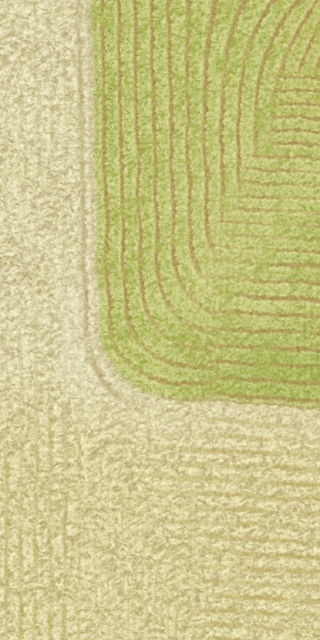
Reproduce this texture procedurally as a WebGL 1 fragment shader.

```glsl
precision highp float;
// Aerial view of a mown green field with curved furrows, bordered by pale straw.
uniform vec2 u_resolution;

const float ROW = 0.0522;    // furrow spacing in the green field
const float SWATH = 0.0455;  // swath spacing in the straw

vec2 gradientAt(vec2 cell) {
  float h = fract(sin(dot(cell, vec2(127.1, 311.7))) * 43758.5);
  return vec2(cos(h * 6.2832), sin(h * 6.2832));
}

float gradientNoise(vec2 p) {
  vec2 i = floor(p), f = fract(p);
  vec2 w = f * f * f * (f * (f * 6.0 - 15.0) + 10.0);
  float a = dot(gradientAt(i), f);
  float b = dot(gradientAt(i + vec2(1, 0)), f - vec2(1, 0));
  float c = dot(gradientAt(i + vec2(0, 1)), f - vec2(0, 1));
  float d = dot(gradientAt(i + vec2(1, 1)), f - vec2(1, 1));
  return 1.4 * mix(mix(a, b, w.x), mix(c, d, w.x), w.y);
}

float fbm(vec2 p) {
  float sum = 0.0, amp = 0.6;
  for (int i = 0; i < 4; i++) {
    sum += amp * gradientNoise(p);
    p = mat2(1.6, 1.2, -1.2, 1.6) * p + 7.3;
    amp *= 0.65;
  }
  return sum;
}

// Minimum with a rounded corner of blend size k.
float roundMin(float a, float b, float k) {
  float h = max(k - abs(a - b), 0.0) / k;
  return min(a, b) - 0.25 * k * h * h;
}

// Soft line at the middle of every unit interval.
float rowLine(float t, float halfWidth) {
  return 1.0 - smoothstep(halfWidth * 0.15, halfWidth, abs(fract(t) - 0.5));
}

float band(float x, float centre, float width) {
  return 1.0 - smoothstep(0.0, width, abs(x - centre));
}

// Green crop: a = distance from the left edge, b = from the lower edge.
vec3 greenField(vec2 p, float a, float b, float clumps, float grain) {
  float lift = max(p.y - 1.55, 0.0);
  float bend = 0.75 * lift * lift * smoothstep(0.5, 1.0, p.x);
  float across = b - 0.018 + 0.25 * max(b - 0.45, 0.0);
  float bent = roundMin(a - bend, across, 0.22) / ROW - 0.13;
  float level = across / ROW + 0.5;

  // Seam where the upright furrows meet the level ones.
  float seamX = mix(0.66, 0.86, smoothstep(1.12, 1.75, p.y));
  float levelMask = smoothstep(-0.04, 0.04, p.x - seamX + 0.05 * clumps)
                  * smoothstep(1.80, 1.75, p.y);
  float t = mix(bent, level, step(0.5, levelMask));
  float furrow = mix(rowLine(bent, 0.19), rowLine(level, 0.2), levelMask);
  float worn = smoothstep(-0.6, 0.1, clumps + 0.7 * grain + 0.1);
  float cornerFade = 1.0 - 0.6 * band(a - b, 0.0, 0.2);

  vec3 col = mix(vec3(0.68, 0.71, 0.35), vec3(0.82, 0.83, 0.55),
                 smoothstep(-0.45, 0.5, grain + 0.4 * clumps));
  float paleHeart = band(length((p - vec2(0.70, 1.32)) * vec2(1.0, 0.6)), 0.0, 0.32);
  col = mix(col, vec3(0.82, 0.81, 0.55), 0.4 * paleHeart);
  float yellow = smoothstep(0.8, 1.0, p.x) * smoothstep(1.4, 1.75, p.y);
  col = mix(col, vec3(0.76, 0.73, 0.40), 0.4 * yellow);

  // Shaded tufts between the furrows and pale ridges beside them.
  float tufts = smoothstep(0.1, 0.45, grain) * rowLine(t + 0.5, 0.42);
  float tuftArea = 0.35 + 0.5 * smoothstep(0.6, 0.3, p.x) * smoothstep(1.1, 1.7, p.y);
  col = mix(col, vec3(0.50, 0.58, 0.24), tufts * tuftArea);
  col = mix(col, vec3(0.84, 0.83, 0.58), 0.4 * rowLine(t + 0.22, 0.2) * worn);
  col = mix(col, vec3(0.60, 0.67, 0.30), 0.4 * band(b, 0.1, 0.2) * smoothstep(0.4, 0.9, p.x));
  return mix(col, vec3(0.67, 0.57, 0.33), 0.85 * furrow * worn * cornerFade);
}

// Straw: upright swaths on the left, nested corner swaths at the lower right.
vec3 strawField(vec2 p, float b, float d, float clumps, float grain) {
  float low = smoothstep(0.95, 0.5, p.y);
  vec3 col = mix(vec3(0.77, 0.73, 0.53), vec3(0.90, 0.88, 0.73),
                 smoothstep(-0.6, 0.4, grain + 0.35 * clumps));
  col = mix(col, col * vec3(0.995, 0.985, 0.93), low);

  float upright = rowLine(p.x / SWATH, 0.24) * smoothstep(0.28, 0.23, p.x);
  float nested = roundMin((p.x - 0.27) * 2.2, -b, 0.16);
  float level = rowLine(nested / SWATH + 0.1, 0.29) * smoothstep(0.25, 0.32, p.x)
              * smoothstep(0.0, 0.04, -b) * mix(0.3, 0.9, smoothstep(0.35, 0.8, p.x));
  float patchy = smoothstep(-0.35, 0.35, clumps + 0.7 * grain);
  col = mix(col, vec3(0.72, 0.66, 0.38), upright * patchy * mix(0.2, 0.65, low));
  col = mix(col, vec3(0.72, 0.65, 0.37), level * patchy * 0.85);

  // Broken wheel tracks and a faint bleached strip that follow the field edge.
  float side = smoothstep(0.5, 0.3, p.x) * smoothstep(-0.6, 0.1, clumps + grain);
  col = mix(col, vec3(0.90, 0.88, 0.75), 0.5 * band(d, -0.09, 0.08) * band(p.y, 0.9, 0.5));
  col = mix(col, vec3(0.69, 0.62, 0.41), 0.65 * side * band(d, -0.038, 0.013));
  col = mix(col, vec3(0.72, 0.66, 0.46), 0.35 * side * band(d, -0.010, 0.009));
  return mix(col, vec3(0.89, 0.87, 0.73), 0.5 * band(d, -0.022, 0.012));
}

void main() {
  vec2 p = gl_FragCoord.xy / u_resolution * vec2(1.0, 2.0);
  float clumps = fbm(p * 9.0);
  float grain = fbm(p * vec2(42.0, 58.0) + 1.2 * clumps);
  vec2 q = p + 0.006 * vec2(gradientNoise(p * 8.0), gradientNoise(p * 8.0 + 31.0))
             + 0.008 * vec2(grain, fbm(p * 42.0 + 17.0));

  // Distances from the left and lower edges of the green field.
  float a = q.x - 0.285 - 0.022 * (2.0 - q.y);
  float b = q.y - 0.73 - 0.055 * (1.0 - q.x);
  float d = roundMin(a, b, 0.25);

  vec3 green = greenField(q, a, b, clumps, grain);
  vec3 straw = strawField(q, b, d, clumps, grain);
  vec3 col = mix(straw, green, smoothstep(-0.008, 0.012, d + 0.006 * grain));
  col = mix(col, vec3(0.66, 0.60, 0.34), 0.6 * band(d, -0.002, 0.009) * smoothstep(0.35, 0.7, p.x));
  col += 0.075 * gradientNoise(p * 95.0) + 0.04 * grain;
  gl_FragColor = vec4(clamp(col, 0.0, 1.0), 1.0);
}
```
